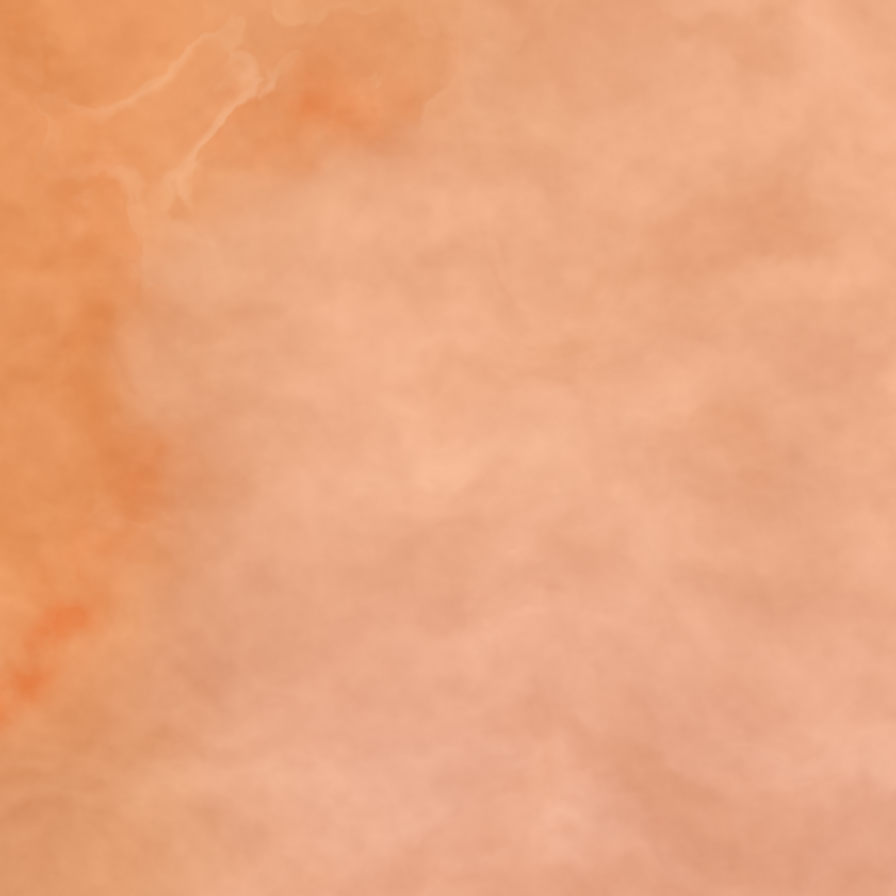
Write a WebGL 2 fragment shader that draws this texture.

```glsl
#version 300 es
precision highp float;

#define PEACH vec3(0.937, 0.690, 0.540)
#define ROSE vec3(0.918, 0.676, 0.558)
#define ORANGE vec3(0.912, 0.595, 0.375)
#define TAN vec3(0.872, 0.600, 0.420)
#define RUST vec3(0.895, 0.500, 0.280)
#define CREAM vec3(0.940, 0.700, 0.535)
#define CLOUD_SCALE 5.0
#define WARP 0.16
#define MOTTLE 0.10
#define SMUDGE 0.075
#define GRAIN 0.035

uniform vec2 u_resolution;
out vec4 fragColor;

float hash(vec2 p) {
    return fract(sin(dot(p, vec2(127.1, 311.7))) * 43758.5453);
}

float valueNoise(vec2 p) {
    vec2 cell = floor(p);
    vec2 f = fract(p);
    f = f * f * f * (f * (f * 6.0 - 15.0) + 10.0);
    float low = mix(hash(cell), hash(cell + vec2(1, 0)), f.x);
    float high = mix(hash(cell + vec2(0, 1)), hash(cell + vec2(1, 1)), f.x);
    return mix(low, high, f.y);
}

// Layered noise, centred on zero
float fbm(vec2 p) {
    float sum = 0.0;
    float weight = 0.5;
    for (int i = 0; i < 5; i++) {
        sum += weight * (valueNoise(p) - 0.5);
        p = mat2(1.6, 1.2, -1.2, 1.6) * p + 7.3;
        weight *= 0.5;
    }
    return sum;
}

float segmentDistance(vec2 p, vec2 a, vec2 b) {
    vec2 ab = b - a;
    return length(p - a - ab * clamp(dot(p - a, ab) / dot(ab, ab), 0.0, 1.0));
}

// Soft elliptical spot
float spot(vec2 p, vec2 centre, vec2 radius) {
    vec2 d = (p - centre) / radius;
    return exp(-dot(d, d));
}

void main() {
    vec2 uv = gl_FragCoord.xy / u_resolution;
    vec2 warp = vec2(fbm(uv * CLOUD_SCALE), fbm(uv * CLOUD_SCALE + 31.7));
    vec2 p = uv + WARP * warp;
    float ragged = fbm(uv * 18.0 + 5.0);

    // Pale ground, rosier towards the bottom
    vec3 color = mix(ROSE, PEACH, smoothstep(0.05, 0.75, p.y));

    // Wide tan fringe, then the orange side spreading along the top
    float edge = 0.215 + 0.29 * smoothstep(0.72, 0.90, p.y);
    float across = p.x - edge + 0.10 * warp.y + 0.07 * ragged;
    float fringe = 1.0 - smoothstep(-0.06, 0.24, across);
    float stain = 1.0 - smoothstep(-0.13, 0.06, across);
    color = mix(color, TAN, 0.45 * fringe);
    vec3 stainColor = mix(TAN, ORANGE, smoothstep(0.08, 0.40, p.y - 0.25 * p.x));
    stainColor = mix(stainColor, TAN, 0.5 * smoothstep(0.10, 0.30, p.x));
    color = mix(color, stainColor, 0.9 * stain);

    // Rust streak and smudges
    vec2 q = uv + 0.10 * warp + 0.03 * ragged;
    float streak = exp(-pow(segmentDistance(q, vec2(-0.02, 0.22), vec2(0.06, 0.33)) / 0.028, 2.0));
    float trail = exp(-pow(segmentDistance(q, vec2(0.06, 0.33), vec2(0.16, 0.50)) / 0.04, 2.0));
    float smudge = spot(p, vec2(0.36, 0.86), vec2(0.11, 0.05))
                 + 0.6 * spot(p, vec2(0.12, 0.80), vec2(0.06, 0.09));
    float patchy = 0.75 + 2.0 * fbm(uv * 26.0);
    color = mix(color, RUST, clamp((0.8 * streak + 0.4 * trail + 0.5 * smudge) * patchy, 0.0, 1.0));

    // Billows with one crisp side around the stain
    float billow = fbm(uv * 9.0 + 2.0 * warp + 12.0);
    float puff = smoothstep(-0.02, 0.05, billow) * (1.0 - smoothstep(0.05, 0.24, billow));
    float cloudZone = spot(uv, vec2(0.32, 0.87), vec2(0.23, 0.12))
                    + 0.45 * spot(uv, vec2(0.17, 0.58), vec2(0.10, 0.27));
    color = mix(color, CREAM, 0.65 * puff * min(cloudZone, 1.0));

    // Short soft creases, broken up by patches
    float crease = fbm(uv * vec2(7.0, 15.0) + 1.2 * warp + 53.0);
    float fold = smoothstep(-0.02, 0.06, crease) * (1.0 - smoothstep(0.06, 0.22, crease));
    float broken = smoothstep(0.0, 0.18, fbm(uv * 6.0 + 90.0));
    float creaseZone = spot(uv, vec2(0.82, 0.42), vec2(0.28, 0.24));
    color += creaseZone * (0.04 * fold * broken + 0.04 * crease);

    // Broad mottling, smaller smudges, fine grain
    float mottle = fbm(p * vec2(4.0, 6.0) + 71.0);
    float small = fbm(p * vec2(12.0, 17.0) + 19.0);
    float blotch = smoothstep(0.02, 0.30, fbm(p * vec2(5.0, 8.0) + 40.0));
    color += (MOTTLE * mottle + SMUDGE * small) * vec3(0.75, 1.0, 1.0);
    color -= blotch * vec3(0.022, 0.036, 0.045);
    color += GRAIN * fbm(uv * 55.0);

    fragColor = vec4(color, 1.0);
}
```
